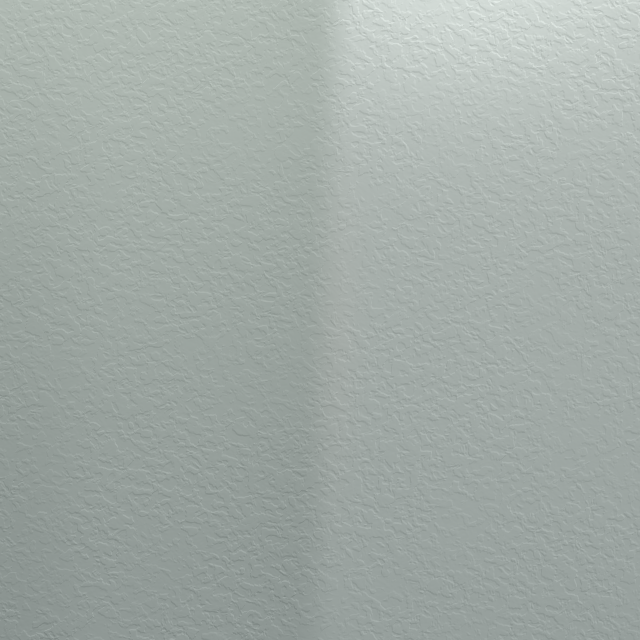
Write a Shadertoy shader that draws this texture.

```glsl
float hash(vec2 p) {
    return fract(sin(dot(p, vec2(127.1, 311.7))) * 43758.5453);
}

float noise(vec2 p) {
    vec2 cell = floor(p);
    vec2 f = fract(p);
    f = f * f * (3.0 - 2.0 * f);
    float low = mix(hash(cell), hash(cell + vec2(1, 0)), f.x);
    float high = mix(hash(cell + vec2(0, 1)), hash(cell + vec2(1, 1)), f.x);
    return mix(low, high, f.y);
}

float fbm(vec2 p, int octaves) {
    float sum = 0.0, total = 0.0, weight = 1.0;
    for (int i = 0; i < octaves; i++) {
        sum += weight * noise(p);
        total += weight;
        weight *= 0.55;
        p = mat2(1.6, 1.2, -1.2, 1.6) * p + 17.3;
    }
    return sum / total;
}

// Plaster relief: small ragged, flat-topped dabs with a finer grain
float plasterHeight(vec2 uv, float coverage) {
    vec2 p = mat2(0.97, 0.24, -0.24, 0.97) * uv * vec2(98.0, 124.0);
    p += 0.8 * vec2(noise(p * 0.6 + 5.0), noise(p * 0.6 + 41.0));
    float body = fbm(p, 3);
    float dabs = smoothstep(-0.1, 0.1, body - coverage);
    return dabs + 0.5 * fbm(p * 1.6 + 60.0, 2);
}

// Slope of the relief towards the light
float reliefShade(vec2 uv, vec2 towardLight, float coverage) {
    return plasterHeight(uv - towardLight, coverage)
         - plasterHeight(uv + towardLight, coverage);
}

float leftWallLight(vec2 uv, float fromCorner) {
    float light = 0.572 + 0.06 * uv.y + 0.075 * uv.y * uv.y;
    light -= 0.016 * exp(-pow(fromCorner / 0.13, 2.0));
    return light - 0.022 * smoothstep(0.2, 0.0, uv.x) * (1.0 - 0.5 * uv.y);
}

float rightWallLight(vec2 uv) {
    float wash = 0.598 + 0.09 * uv.y + 0.075 * pow(uv.y, 4.0);
    vec2 toLamp = (uv - vec2(0.74, 1.03)) / vec2(0.25, 0.2);
    return wash + 0.075 * exp(-dot(toLamp, toLamp));
}

void mainImage(out vec4 fragColor, in vec2 fragCoord) {
    vec2 uv = fragCoord / iResolution.xy;

    // Two walls meeting in a soft, slightly leaning corner
    float fromCorner = uv.x - (0.492 + 0.032 * uv.y);
    float rightSide = smoothstep(-0.035, 0.035, fromCorner);
    float light = mix(leftWallLight(uv, fromCorner), rightWallLight(uv), rightSide);
    light += 0.01 * (fbm(uv * 5.0, 2) - 0.5);

    // Smooth patches alternate with densely textured ones
    float patches = fbm(uv * 13.0 + 3.0, 3);
    float coverage = mix(0.56, 0.48, smoothstep(0.3, 0.55, patches));
    float strength = mix(0.6, 1.0, smoothstep(0.25, 0.55, patches));
    float glare = rightSide * smoothstep(0.65, 1.0, uv.y);
    float lowerLeft = (1.0 - rightSide) * smoothstep(0.45, 0.0, uv.y);
    strength *= 0.048 + 0.02 * glare + 0.012 * lowerLeft;
    vec2 towardLight = vec2(mix(0.0004, 0.0006, rightSide), 0.0011);
    light += strength * reliefShade(uv, towardLight, coverage);

    // Grey-green paint, cooler low down and warmer beside the corner
    vec3 paint = vec3(light) + vec3(-0.004, 0.028, 0.010);
    paint += vec3(-0.004, 0.0, 0.006) * (1.0 - uv.y);
    vec2 warmSpot = vec2((fromCorner - 0.02) / 0.035, (uv.y - 0.48) / 0.25);
    paint += vec3(0.008, 0.001, 0.0) * exp(-dot(warmSpot, warmSpot));
    paint += vec3(-0.003, 0.003, -0.006) * (1.0 - rightSide) * uv.y;

    fragColor = vec4(clamp(paint, 0.0, 1.0), 1.0);
}
```
